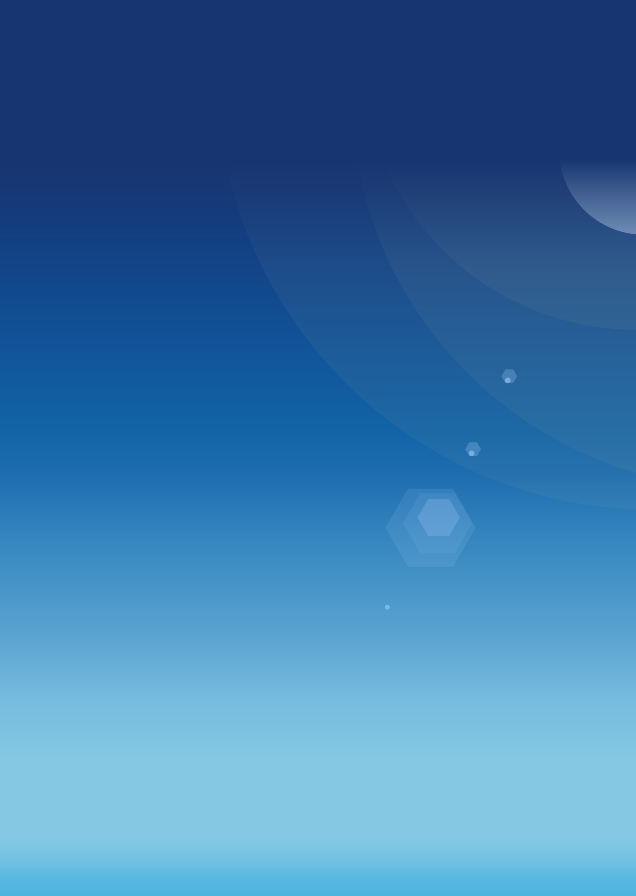
Reproduce this background procedurally as a Shadertoy shader.

```glsl
// Blue sky gradient with large translucent arcs and a trail of hexagonal lens flares.

const vec3 HAZE = vec3(0.60, 0.65, 0.60);
const vec3 GLOW = vec3(0.72, 0.80, 0.90);
const vec3 FLARE = vec3(0.62, 0.78, 0.96);

// Colour in rgb, distance from the top edge in w
const int STOPS = 11;
const vec4 SKY[STOPS] = vec4[STOPS](
    vec4(0.090, 0.208, 0.443, 0.18),
    vec4(0.092, 0.215, 0.455, 0.21),
    vec4(0.075, 0.250, 0.510, 0.27),
    vec4(0.070, 0.315, 0.585, 0.37),
    vec4(0.070, 0.390, 0.655, 0.48),
    vec4(0.115, 0.430, 0.690, 0.53),
    vec4(0.220, 0.535, 0.755, 0.61),
    vec4(0.340, 0.630, 0.810, 0.70),
    vec4(0.465, 0.735, 0.870, 0.78),
    vec4(0.520, 0.785, 0.895, 0.85),
    vec4(0.520, 0.785, 0.895, 0.94));
const vec3 HORIZON = vec3(0.310, 0.710, 0.875);

vec3 skyColor(float depth) {
    vec3 color = SKY[0].rgb;
    for (int i = 1; i < STOPS; i++) {
        float t = (depth - SKY[i - 1].w) / (SKY[i].w - SKY[i - 1].w);
        color = mix(color, SKY[i].rgb, clamp(t, 0.0, 1.0));
    }
    return mix(color, HORIZON, smoothstep(0.93, 1.0, depth));
}

float circleDistance(vec2 p, float radius) {
    return length(p) - radius;
}

// Hexagon with flat top and bottom, sized by its apothem
float hexDistance(vec2 p, float apothem) {
    p = abs(p);
    return max(p.y, dot(p, vec2(0.8660, 0.5))) - apothem;
}

float coverage(float dist, float pixel) {
    return 1.0 - smoothstep(-0.5 * pixel, 0.5 * pixel, dist);
}

// Disc whose tint fades in below the dark upper band
vec3 addDisc(vec3 color, vec2 p, vec3 disc, vec3 tint, float alpha, float fade, float pixel) {
    float rise = clamp((p.y - 0.178) / fade, 0.0, 1.0);
    float mask = coverage(circleDistance(p - disc.xy, disc.z), pixel);
    return mix(color, tint, alpha * rise * mask);
}

vec3 addHex(vec3 color, vec2 p, vec3 hex, float alpha, float pixel) {
    return mix(color, FLARE, alpha * coverage(hexDistance(p - hex.xy, hex.z), pixel));
}

vec3 addDot(vec3 color, vec2 p, vec2 center, float radius, float pixel) {
    return mix(color, FLARE, 0.6 * coverage(circleDistance(p - center, radius), pixel));
}

void mainImage(out vec4 fragColor, in vec2 fragCoord) {
    // Height units, measured down from the top left corner
    float pixel = 1.0 / iResolution.y;
    vec2 p = vec2(fragCoord.x, iResolution.y - fragCoord.y) * pixel;
    vec3 color = skyColor(p.y);

    // Wide arcs and the bright disc at the right edge
    vec3 arcs[3] = vec3[3](
        vec3(0.729, 0.082, 0.487),
        vec3(0.833, 0.104, 0.441),
        vec3(0.710, 0.062, 0.306));
    for (int i = 0; i < 3; i++) {
        color = addDisc(color, p, arcs[i], HAZE, 0.08, 0.12, pixel);
    }
    color = addDisc(color, p, vec3(0.719, 0.167, 0.095), GLOW, 0.48, 0.084, pixel);

    // Nested hexagons: center, apothem and opacity
    vec4 hexes[3] = vec4[3](
        vec4(0.4805, 0.5890, 0.0436, 0.13),
        vec4(0.4883, 0.5840, 0.0335, 0.10),
        vec4(0.4896, 0.5775, 0.0205, 0.26));
    for (int i = 0; i < 3; i++) {
        color = addHex(color, p, hexes[i].xyz, hexes[i].w, pixel);
    }

    // Small hexagons, each holding a dot, along the flare line
    for (int i = 0; i < 2; i++) {
        vec2 center = mix(vec2(0.5684, 0.4199), vec2(0.5280, 0.5013), float(i));
        color = addHex(color, p, vec3(center, 0.0076), 0.28, pixel);
        color = addDot(color, p, center + vec2(-0.0016, 0.0046), 0.0031, pixel);
    }
    color = addDot(color, p, vec2(0.4323, 0.6777), 0.0027, pixel);

    fragColor = vec4(color, 1.0);
}
```
